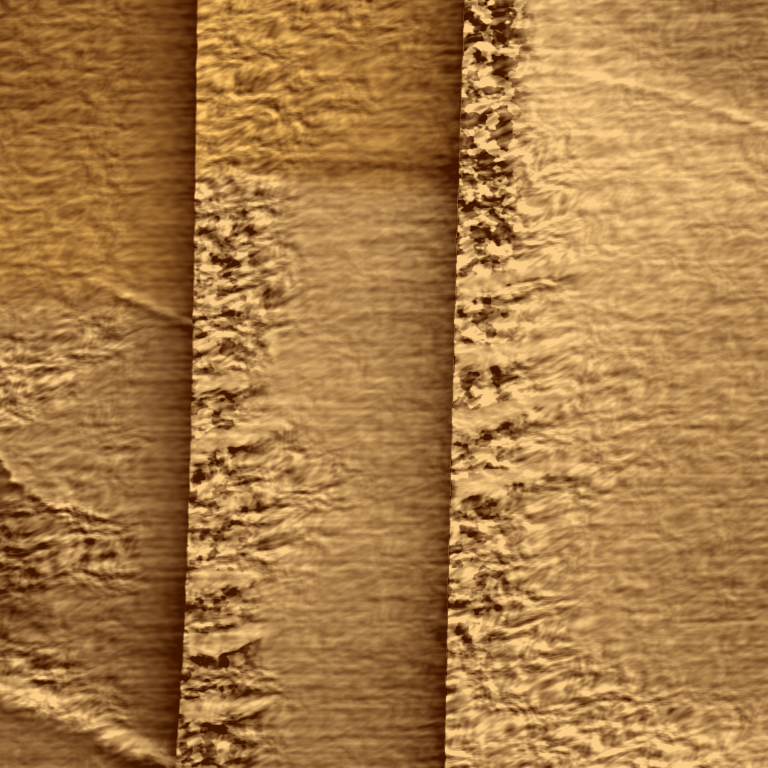
Write a Shadertoy shader that draws this texture.

```glsl
// Rough-sawn wood: three gouged boards with torn fibres, warm raking light.
#define SHADOW_COLOR vec3(0.37, 0.20, 0.065)
#define LIGHT_COLOR  vec3(0.94, 0.76, 0.49)
#define ORANGE_TINT  vec3(1.01, 0.96, 0.78)
#define TEAR_SCALE   vec2(34.0, 60.0)
#define COMB_SCALE   vec2(7.0, 140.0)
#define RELIEF       1.35
#define COMB_DEPTH   0.24
#define STEP_SHADE   0.62
#define FIN_PERIOD   0.086

float hash1(float n) { return fract(sin(n * 91.7) * 4375.5); }

vec2 gradientAt(vec2 cell) {
    float a = 6.2832 * fract(sin(dot(cell, vec2(127.1, 311.7))) * 4375.85);
    return vec2(cos(a), sin(a));
}

float gradientNoise(vec2 p) {
    vec2 i = floor(p), f = p - i, e = vec2(1.0, 0.0);
    vec2 u = f * f * f * (f * (f * 6.0 - 15.0) + 10.0);
    float low = mix(dot(gradientAt(i), f), dot(gradientAt(i + e), f - e), u.x);
    float high = mix(dot(gradientAt(i + e.yx), f - e.yx),
                     dot(gradientAt(i + 1.0), f - 1.0), u.x);
    return mix(low, high, u.y);
}

float fbm(vec2 p) {
    float sum = 0.0, amp = 0.75;
    for (int k = 0; k < 3; k++) {
        sum += amp * gradientNoise(p);
        p = p * 2.03 + 17.3;
        amp *= 0.55;
    }
    return sum;
}

float bump(float x, float center, float width) {
    float t = (x - center) / width;
    return exp(-t * t);
}

// Lit crest with a shaded underside; s is the signed height above a curve.
float crest(float s, float width) {
    return bump(s, 0.0, width) - 0.8 * bump(s, -2.0 * width, width);
}

// Tapered splinters rising to the right: x = light body, y = shadow below.
vec2 fins(float d, float y, float offset, float reach, float wobble) {
    float row = floor((y - offset - 0.16 * d) / FIN_PERIOD + 0.5);
    float seed = hash1(row + offset * 37.0);
    float center = offset + row * FIN_PERIOD + (0.04 + 0.3 * seed) * d;
    float len = reach * (0.65 + 0.6 * seed);
    float s = y - center + 0.014 * wobble;
    float halfWidth = 0.016 * sqrt(max(1.0 - d / len, 0.0));
    float body = smoothstep(0.004, -0.004, abs(s) - halfWidth);
    float under = bump(s, -halfWidth - 0.010, 0.009);
    return vec2(body, under) * smoothstep(len, 0.6 * len, d) * smoothstep(0.0, 0.012, d);
}

void mainImage(out vec4 fragColor, in vec2 fragCoord) {
    vec2 p = fragCoord / iResolution.xy;
    float x = p.x, y = p.y, t = 1.0 - y, soft = 0.001 + 0.7 / iResolution.x;

    // Board steps
    float ragged = 0.002 * gradientNoise(vec2(3.0, y * 40.0));
    float dA = x - 0.257 + 0.012 * t + 0.017 * t * t * t * t + ragged;
    float dB = x - 0.605 + 0.034 * t - 0.008 * t * t + ragged;
    float onB = smoothstep(-soft, soft, dA), onC = smoothstep(-soft, soft, dB);
    float d = max(dB > 0.0 ? dB : dA, 0.0);

    // Shared surface detail
    vec2 q = vec2(x, y - 0.14 * x) * TEAR_SCALE;
    q += 0.7 * gradientNoise(q * 0.45);
    float height = fbm(q);
    float relief = RELIEF * (height - fbm(q + vec2(0.16, 0.36)));
    float clump = fbm(p * vec2(42.0, 54.0) + 8.0);
    float broad = gradientNoise(p * vec2(5.0, 9.0) + 4.0);
    float comb = gradientNoise(p * COMB_SCALE) + 0.6 * gradientNoise(p * vec2(75.0, 165.0));

    // Left board: dull, orange above the crack, crumbly below
    float lower = smoothstep(0.65, 0.52, y);
    float roughA = (0.3 + 0.5 * lower * smoothstep(-0.25, 0.2, broad)) * smoothstep(-0.02, -0.11, dA);
    float toneA = 0.40 + 0.15 * bump(y, 0.70, 0.09) + 0.14 * lower - 0.14 * smoothstep(0.42, 0.2, y)
                - 0.12 * smoothstep(0.12, 0.0, x) * smoothstep(0.75, 0.95, y) + 0.1 * broad
                + roughA * (relief + 0.3 * height);
    toneA += 0.28 * crest(y - 0.64 + 0.46 * (x - 0.12) + 0.006 * height, 0.006) * smoothstep(0.08, 0.14, x);
    toneA += 0.22 * crest(y - 0.585 - 0.02 * height, 0.008) * smoothstep(0.17, 0.03, x);
    float lip = y - 0.335 - 0.075 * exp(-x / 0.04) + 0.015 * height;
    toneA += 0.28 * crest(lip, 0.007) * smoothstep(0.19, 0.10, x);
    toneA -= 0.30 * smoothstep(0.0, -0.03, lip) * smoothstep(0.08, 0.02, x) * smoothstep(0.10, 0.24, y);
    float ridge = y - 0.105 + 0.3 * x + 0.6 * x * x + 0.016 * height;
    toneA = mix(toneA, 0.32 + 0.2 * relief, smoothstep(0.0, -0.02, ridge));
    toneA += 0.58 * bump(ridge, 0.0, 0.012) - 0.2 * bump(ridge, -0.03, 0.012);
    toneA -= STEP_SHADE * exp(min(dA, 0.0) / 0.045);

    // Middle board: torn left side, smooth combed right side
    float reachB = 0.13 + 0.10 * smoothstep(0.76, 0.86, y) + 0.09 * bump(y, 0.34, 0.06);
    float roughB = 1.0 - smoothstep(0.3, 1.3, d / reachB + 0.7 * broad);
    float stainB = smoothstep(0.74, 0.79, y + 0.03 * broad);
    float toneB = 0.60 + 0.16 * exp(-d / 0.12) - 0.10 * stainB + 0.08 * broad
                - 0.20 * smoothstep(0.32, 0.1, y) + (0.22 + (0.75 - 0.25 * stainB) * roughB) * relief;
    toneB -= 0.25 * bump(y, 0.775 + 0.02 * broad, 0.016) * smoothstep(0.08, 0.18, d);
    float pitsB = smoothstep(0.02, 0.25, clump + 0.04) * smoothstep(0.13, 0.04, d);
    toneB -= 0.6 * pitsB * smoothstep(0.78, 0.70, y);
    vec2 finB = fins(d, y, 0.070, 0.15, height) * smoothstep(0.53, 0.50, y)
              * (1.0 - 0.8 * bump(y, 0.335, 0.035));
    toneB = mix(toneB, 0.84 + 0.3 * relief, 0.85 * finB.x) - 0.35 * finB.y;
    toneB -= STEP_SHADE * exp(min(dB, 0.0) / 0.043);

    // Right board: brightest, deep pits by the step, crumbs spreading below
    float reachC = 0.12 + 0.10 * bump(y, 0.45, 0.2) + 0.36 * smoothstep(0.26, 0.0, y);
    float roughC = 1.0 - smoothstep(0.35, 1.3, d / reachC + 0.6 * broad);
    float toneC = 0.86 - 0.75 * d + 0.16 * bump(y, 0.77, 0.16) - 0.12 * smoothstep(0.5, 0.2, y)
                + 0.30 * smoothstep(0.12, 0.0, y) * smoothstep(0.1, 0.3, d)
                + 0.08 * broad + (0.3 + 0.65 * roughC) * relief;
    float upper = smoothstep(0.64, 0.70, y) * (1.0 - 0.7 * bump(y, 0.89, 0.035));
    float pitsC = smoothstep(0.0, 0.22, clump + 0.16 * upper) * smoothstep(0.105, 0.05, d);
    toneC -= (0.6 + 0.3 * upper) * pitsC * smoothstep(0.0, 0.25, y);
    vec2 finC = fins(d, y, 0.018, 0.20, height) * smoothstep(0.69, 0.66, y) * smoothstep(0.30, 0.34, y);
    toneC = mix(toneC, 0.90 + 0.3 * relief, 0.9 * finC.x) - 0.40 * finC.y;
    float u = x - 0.68, scratch = y - 0.915 + 0.09 * u + 0.5 * u * u + 0.004 * height;
    toneC += 0.24 * crest(scratch, 0.005) * smoothstep(-0.03, 0.04, u);
    toneC -= 0.20 * smoothstep(0.0, 0.06, scratch) * smoothstep(0.05, 0.25, u);

    // Compose boards, fine combing and colour
    float tone = mix(mix(toneA, toneB, onB), toneC, onC) + COMB_DEPTH * comb * (1.0 - 0.5 * onC * roughC);
    vec3 color = mix(SHADOW_COLOR, LIGHT_COLOR, clamp(tone, -0.2, 1.08));
    float orange = mix(smoothstep(0.56, 0.66, y), stainB, onB) * (1.0 - onC);
    fragColor = vec4(clamp(color * mix(vec3(1.0), ORANGE_TINT, orange), 0.0, 1.0), 1.0);
}
```
